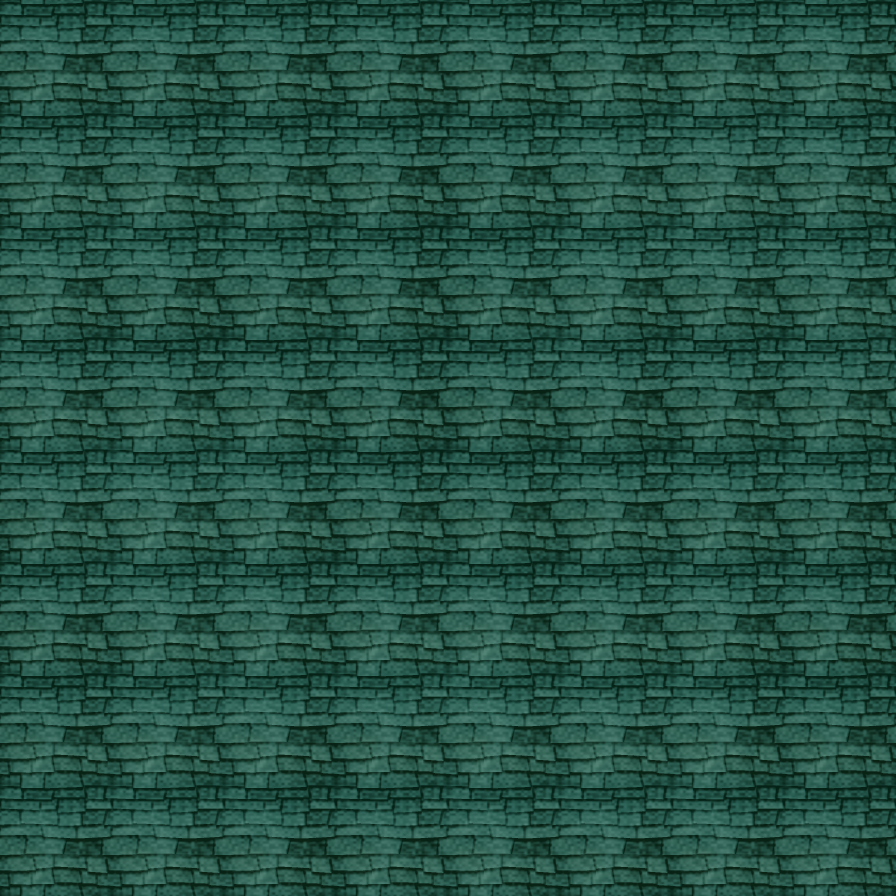
A WebGL 2 fragment shader for this texture:

```glsl
#version 300 es
precision highp float;
uniform vec2 u_resolution;
out vec4 outColor;

const float TAU = 6.2831853;
const float ROWS = 8.0;

float hash(vec2 p) {
  return fract(sin(dot(p, vec2(127.1, 311.7))) * 43758.5453);
}

// Value noise that wraps after a whole number of cells
float noise(vec2 p, vec2 period) {
  vec2 i = floor(p), f = fract(p);
  f = f * f * (3.0 - 2.0 * f);
  vec2 a = mod(i, period), b = mod(i + 1.0, period);
  return mix(mix(hash(a), hash(vec2(b.x, a.y)), f.x),
             mix(hash(vec2(a.x, b.y)), hash(b), f.x), f.y);
}

// Jittered, slanted joint on the left of a shingle
float joint(float cell, float count, float row, float height) {
  vec2 id = vec2(mod(cell, count), row);
  return cell + 0.5 * (hash(id + 11.3) - 0.5) + 0.25 * (hash(id + 23.7) - 0.5) * height;
}

// Returns lower edge in row units, distance to the nearest joint, random value
vec3 shingle(float x, float row, float v) {
  float wrapped = mod(row, ROWS);
  float count = 3.0 + floor(2.5 * hash(vec2(wrapped, 3.1)));
  float u = x * count + hash(vec2(wrapped, 7.9));
  float height = clamp(v - row, 0.0, 1.0);
  float cell = floor(u);
  if (u < joint(cell, count, wrapped, height)) cell -= 1.0;
  else if (u >= joint(cell + 1.0, count, wrapped, height)) cell += 1.0;
  float left = joint(cell, count, wrapped, height);
  float right = joint(cell + 1.0, count, wrapped, height);
  vec2 id = vec2(mod(cell, count), wrapped);
  float tilt = 0.16 * (hash(id + 41.1) - 0.5) * ((u - left) / (right - left) - 0.5);
  float edge = row + 0.32 * (hash(id + 5.3) - 0.5) + tilt;
  return vec3(edge, min(u - left, right - u) / count, hash(id + 67.9));
}

vec3 roof(vec2 uv) {
  vec2 p = uv * 8.0;
  vec2 f = fract(p);

  // Courses are narrower near the top of each repeat and barely wavy
  float v = ROWS * (f.y + 0.022 * sin(TAU * (f.y - 0.85))) + 0.04 * sin(TAU * (f.x + f.y));

  // Upper courses overlap lower ones
  float row = floor(v) + 2.0;
  vec3 s = shingle(f.x, row, v);
  float above = s.x;
  for (int k = 0; k < 3; k++) {
    if (v >= s.x) break;
    above = s.x;
    row -= 1.0;
    s = shingle(f.x, row, v);
  }

  // Shadow under the overlap, dark joints and a worn lower lip
  float shadow = 1.0 - smoothstep(0.05, 0.36, above - v);
  float gap = 1.0 - smoothstep(0.004, 0.019, s.y);
  float lip = 1.0 - smoothstep(0.05, 0.3, v - s.x);

  // Stone grain, stains and gentle drift between repeats
  float grain = noise(f * vec2(36.0, 44.0), vec2(36.0, 44.0)) - 0.5;
  float stain = noise(f * vec2(7.0, 10.0), vec2(7.0, 10.0)) - 0.5;
  float patches = noise(f * vec2(3.0, 4.0) + 0.5, vec2(3.0, 4.0)) - 0.5;
  float drift = noise(p, vec2(8.0)) - 0.5;
  float band = cos(TAU * (f.y - 0.3));
  float course = hash(vec2(mod(row, ROWS), 19.7)) - 0.5;

  float tone = 0.64 + 0.52 * (s.z - 0.5) + 0.56 * grain + 0.34 * stain + 0.3 * patches
             + 0.16 * course + 0.14 * drift + 0.03 * band + 0.1 * lip;
  tone -= (0.68 + 0.3 * stain) * shadow + 0.45 * gap * (1.0 - shadow);
  tone = clamp(tone, -0.1, 1.25);

  vec3 deep = vec3(0.05, 0.17, 0.12);
  vec3 green = vec3(0.16, 0.36, 0.31);
  vec3 pale = vec3(0.27, 0.47, 0.42);
  vec3 color = tone < 0.5 ? mix(deep, green, tone * 2.0) : mix(green, pale, tone * 2.0 - 1.0);
  return color + vec3(0.01, 0.0, -0.008) * (0.5 * band + stain);
}

void main() {
  // Average a small grid of samples for smooth edges
  vec3 sum = vec3(0.0);
  for (int j = 0; j < 3; j++) {
    for (int i = 0; i < 3; i++) {
      vec2 offset = (vec2(i, j) - 1.0) / 3.0;
      sum += roof((gl_FragCoord.xy + offset) / u_resolution);
    }
  }
  outColor = vec4(sum / 9.0, 1.0);
}
```
